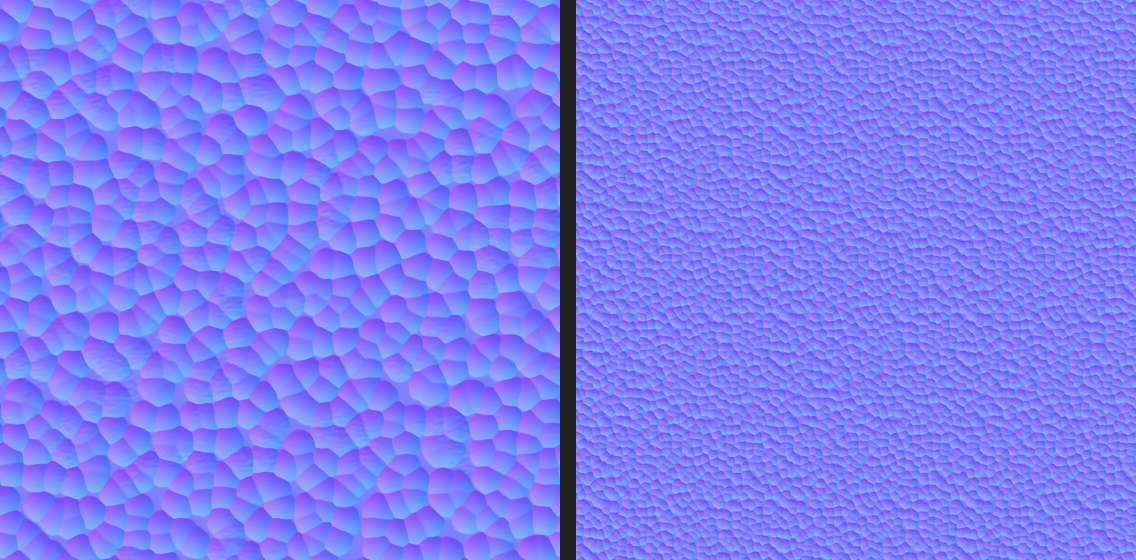
Left: one tile. Right: repeated 3 by 3.
A WebGL 1 fragment shader for this texture map:

```glsl
precision highp float;
// Tileable normal map of a hammered surface: shallow bowls meeting in crisp creases.
// The height is a smooth minimum of squared distances to jittered seeds, so its
// slope is a weighted mean of seed offsets; wrinkled grain is added in patches.

uniform vec2 u_resolution;

#define CELLS 25.0             // seeds along each side of the tile
#define CREASE 38.0            // sharpness of the creases
#define PLATEAU 0.56           // squared seed distance where the surface flattens
#define TILT vec2(0.56, 0.68)  // steepness across and up
#define WARP 0.035             // waviness of the creases, in cells
#define GRAIN 0.42             // strength of the fine wrinkles
#define GRAIN_PERIOD 80.0      // lattice period of the wrinkles
#define PATCH_PERIOD 17.0      // lattice period of the wrinkled patches

const float TAU = 6.2831853;

vec2 hash2(vec2 p) {
  vec3 q = fract(p.xyx * vec3(0.1031, 0.1030, 0.0973));
  q += dot(q, q.yzx + 33.33);
  return fract((q.xx + q.yz) * q.zy);
}

// Value noise that repeats after a whole number of lattice steps
float wrapNoise(vec2 p, float period) {
  vec2 i = floor(p);
  vec2 f = fract(p);
  vec2 s = f * f * (3.0 - 2.0 * f);
  vec2 lo = mod(i, period) + 7.0;
  vec2 hi = mod(i + 1.0, period) + 7.0;
  float bottom = mix(hash2(lo).x, hash2(vec2(hi.x, lo.y)).x, s.x);
  float top = mix(hash2(vec2(lo.x, hi.y)).x, hash2(hi).x, s.x);
  return mix(bottom, top, s.y);
}

// Slope of the bowls: offsets from nearby seeds, blended at the creases
vec2 bowlSlope(vec2 p) {
  vec2 home = floor(p);
  vec2 offsetSum = vec2(0.0);
  float weightSum = exp(-CREASE * PLATEAU);
  for (int y = -2; y <= 2; y++) {
    for (int x = -2; x <= 2; x++) {
      vec2 cell = home + vec2(float(x), float(y));
      vec2 offset = p - cell - hash2(mod(cell, CELLS) + 3.0);
      float weight = exp(-CREASE * dot(offset, offset));
      offsetSum += weight * offset;
      weightSum += weight;
    }
  }
  return offsetSum / weightSum;
}

// Short wrinkles along the rising diagonal; whole-number shear keeps the tiling
float wrinkles(vec2 uv) {
  vec2 q = GRAIN_PERIOD * vec2(uv.x + uv.y, 2.0 * uv.y - uv.x);
  return wrapNoise(q, GRAIN_PERIOD);
}

vec2 grainSlope(vec2 uv) {
  const float STEP = 0.0015;
  float here = wrinkles(uv);
  float right = wrinkles(uv + vec2(STEP, 0.0));
  float up = wrinkles(uv + vec2(0.0, STEP));
  float roughness = smoothstep(0.5, 0.85, wrapNoise(uv * PATCH_PERIOD, PATCH_PERIOD));
  return vec2(right - here, up - here) * GRAIN * mix(0.1, 1.0, roughness);
}

void main() {
  vec2 uv = gl_FragCoord.xy / u_resolution;

  // Layered sines gently bend the straight cell borders
  vec2 wave = sin(TAU * (uv.yx * vec2(13.0, 11.0) + uv * vec2(5.0, 4.0)));
  wave += 0.5 * sin(TAU * (uv.yx * vec2(27.0, 29.0) - uv * vec2(9.0, 7.0)));

  vec2 slope = bowlSlope(uv * CELLS + WARP * wave) * TILT + grainSlope(uv);
  vec3 normal = normalize(vec3(-slope, 1.0));
  gl_FragColor = vec4(normal * 0.5 + 0.5, 1.0);
}
```
